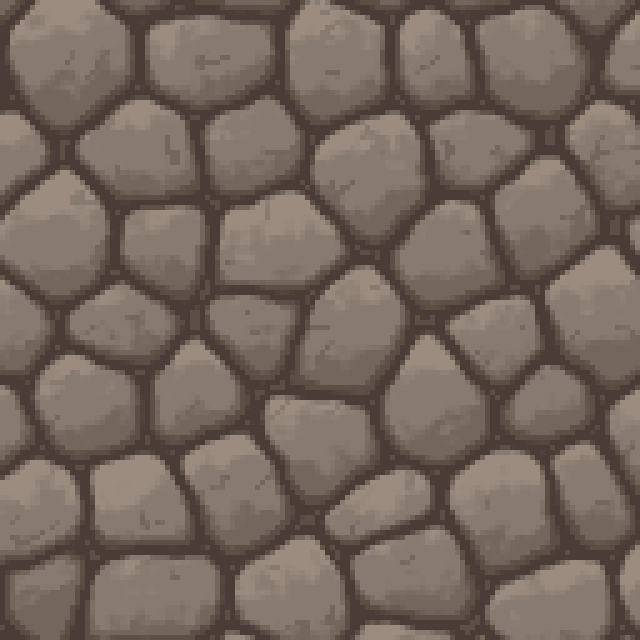
Write a WebGL 1 fragment shader that draws this texture.

```glsl
precision highp float;
// Pixel-art cobblestone wall: rounded brown stones, lit from above, in dark joints.

uniform vec2 u_resolution;

const float PIXELS = 128.0;            // art pixels along the canvas height
const vec2 STONES = vec2(5.3, 7.2);    // stones across and up
const float JITTER = 0.62;             // scatter of the stone centres
const float SIZE_SPREAD = 0.006;       // variation of stone size
const float CORNER = 0.010;            // rounding of stone corners
const float JOINT = 0.0062;            // half width of the joints
const float OUTLINE = 0.0092;          // depth of the dark outline
const float STONE_RADIUS = 0.085;
const float RIM_TOP = 0.0022;          // width of one rim tone, lit side
const float RIM_BOTTOM = 0.0105;       // width of one rim tone, shaded side
const float TONE_BLUR = 0.22;          // softness between two tones
const vec2 LIGHT = vec2(-0.22, 0.97);

const vec3 GAP_COLOR = vec3(0.29, 0.24, 0.22);
const vec3 RIM_COLOR = vec3(0.36, 0.31, 0.27);
const vec3 SHADE_COLOR = vec3(0.45, 0.40, 0.36);
const vec3 FACE_COLOR = vec3(0.53, 0.48, 0.44);
const vec3 LIGHT_COLOR = vec3(0.61, 0.55, 0.50);

vec2 hash2(vec2 p) {
  vec3 q = fract(p.xyx * vec3(0.1031, 0.1030, 0.0973));
  q += dot(q, q.yzx + 33.33);
  return fract((q.xx + q.yz) * q.zy);
}

float cornerSlope(vec2 cell, vec2 offset, vec2 f) {
  float angle = 6.2832 * hash2(cell + offset + 57.0).x;
  return dot(vec2(cos(angle), sin(angle)), f - offset);
}

float gradientNoise(vec2 p) {
  vec2 cell = floor(p);
  vec2 f = p - cell;
  vec2 u = f * f * f * (f * (f * 6.0 - 15.0) + 10.0);
  float low = mix(cornerSlope(cell, vec2(0.0), f), cornerSlope(cell, vec2(1.0, 0.0), f), u.x);
  float high = mix(cornerSlope(cell, vec2(0.0, 1.0), f), cornerSlope(cell, vec2(1.0), f), u.x);
  return mix(low, high, u.y);
}

// Centre of a stone (xy) and its size weight (z); odd rows are staggered.
vec3 stoneSite(vec2 id) {
  vec2 shift = vec2(0.5 * mod(id.y, 2.0), 0.0) + JITTER * (hash2(id + 11.0) - 0.5);
  return vec3((id + 0.5 + shift) / STONES, SIZE_SPREAD * hash2(id + 83.0).y);
}

float power(vec2 p, vec3 site) {
  vec2 d = p - site.xy;
  return dot(d, d) - site.z;
}

// Nearest stone: rounded distance to its border (x), offset from its centre (yz).
vec3 stoneField(vec2 p, out vec2 id) {
  vec2 base = floor(p * STONES);
  float nearest = 1e5;
  for (int y = -2; y <= 2; y++) {
    for (int x = -2; x <= 2; x++) {
      vec2 candidate = base + vec2(float(x), float(y));
      float d = power(p, stoneSite(candidate));
      if (d < nearest) { nearest = d; id = candidate; }
    }
  }
  vec3 site = stoneSite(id);
  float sum = 0.0;
  for (int y = -2; y <= 2; y++) {
    for (int x = -2; x <= 2; x++) {
      if (x == 0 && y == 0) continue;
      vec3 other = stoneSite(id + vec2(float(x), float(y)));
      float border = 0.5 * (power(p, other) - nearest) / distance(other.xy, site.xy);
      sum += exp(-border / CORNER);
    }
  }
  return vec3(-CORNER * log(sum + 1e-9), p - site.xy);
}

float toneStep(float level, float tone) {
  return smoothstep(level - TONE_BLUR, level + TONE_BLUR, tone);
}

vec3 toneColor(float tone) {
  vec3 color = mix(GAP_COLOR, RIM_COLOR, toneStep(0.5, tone));
  color = mix(color, SHADE_COLOR, toneStep(1.5, tone));
  color = mix(color, FACE_COLOR, toneStep(2.5, tone));
  return mix(color, LIGHT_COLOR, toneStep(3.5, tone));
}

void main() {
  vec2 uv = gl_FragCoord.xy / u_resolution.y;
  vec2 p = (floor(uv * PIXELS) + 0.5) / PIXELS;

  // Stone shapes with uneven borders
  vec2 wobble = vec2(gradientNoise(p * 17.0), gradientNoise(p * 17.0 + 40.0));
  vec2 id;
  vec3 stone = stoneField(p + 0.010 * wobble, id);
  float inside = stone.x - JOINT + 0.003 * gradientNoise(p * 45.0);

  // Lit face with ragged patches and a few slanted cracks
  float lit = dot(stone.yz / STONE_RADIUS, LIGHT);
  float patches = 0.55 * gradientNoise(p * 21.0 + id * 7.0) + 0.35 * gradientNoise(p * 48.0);
  float face = 2.95 + 1.05 * lit + patches + 0.2 * (hash2(id).x - 0.5);
  vec2 slanted = vec2(p.x + 0.6 * p.y, p.y - 0.6 * p.x) * vec2(9.0, 20.0) + id * 5.0;
  float crack = 1.0 - smoothstep(0.03, 0.09, abs(gradientNoise(slanted)));
  crack *= smoothstep(0.12, 0.28, gradientNoise(p * 15.0 + 90.0));
  face = max(face - 0.75 * crack, 1.75);

  // Rim, wider below, then the outline and the fill of the wide joints
  float rimWidth = mix(RIM_BOTTOM, RIM_TOP, smoothstep(-0.9, 0.7, lit));
  float tone = min(face, 0.5 + inside / rimWidth);
  float fill = smoothstep(OUTLINE, OUTLINE + 0.002, -inside);
  gl_FragColor = vec4(toneColor(max(tone, fill)), 1.0);
}
```
